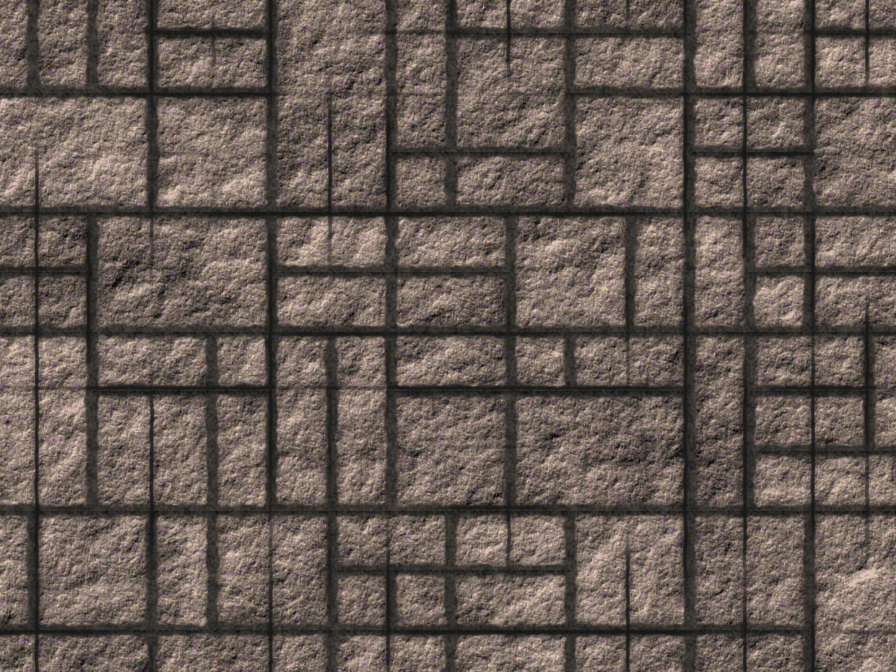
This texture is drawn by a WebGL 1 fragment shader. Its source:

```glsl
precision highp float;

// Weathered ashlar wall: a rectangle is cut again and again along a unit grid
// into stones of mixed size, each with rough side-lit relief and mineral grain.
// Dark mortar fills the joints and thin, broken saw seams follow the grid.

uniform vec2 u_resolution;

const float CELLS_ACROSS = 15.0;           // grid units over the canvas width
const vec2  WALL_SIZE = vec2(16.0, 12.0);  // uncut wall, in grid units
const vec2  WALL_OFFSET = vec2(0.45, 0.3);
const float BAND_HEIGHT = 5.0;             // taller pieces are cut into courses
const float JOINT = 0.09;                  // half width of the mortar
const float CORNER = 0.07;
const float WOBBLE = 0.055;                // raggedness of stone edges
const float STONE_TONE = 0.485;
const float MORTAR_TONE = 0.215;
const float RELIEF_GAIN = 0.047;
const vec2  LIGHT_STEP = vec2(-0.016, 0.026);
const vec3  WARM_TINT = vec3(1.0, 0.89, 0.815);
const vec3  DARK_TINT = vec3(1.0, 0.98, 0.93);
const vec3  GOLD_SHIFT = vec3(0.10, 0.05, -0.06);
const vec3  PURPLE_SHIFT = vec3(0.015, -0.025, 0.04);

float hash(vec2 p) {
  vec3 q = fract(vec3(p.xyx) * vec3(0.1031, 0.1030, 0.0973));
  q += dot(q, q.yzx + 33.33);
  return fract((q.x + q.y) * q.z);
}

vec2 gradient(vec2 cell) {
  float angle = 6.2832 * hash(cell + 91.0);
  return vec2(cos(angle), sin(angle));
}

// Gradient noise, roughly -0.7 to 0.7
float noise(vec2 p) {
  vec2 i = floor(p), f = p - i;
  vec2 u = f * f * f * (f * (f * 6.0 - 15.0) + 10.0);
  vec2 e = vec2(1.0, 0.0);
  float low = mix(dot(gradient(i), f), dot(gradient(i + e), f - e), u.x);
  float high = mix(dot(gradient(i + e.yx), f - e.yx),
                   dot(gradient(i + 1.0), f - 1.0), u.x);
  return mix(low, high, u.y);
}

// Chipped rock height: turned octaves with creases
float relief(vec2 p) {
  float height = 0.0, amplitude = 1.0;
  p *= 1.3;
  for (int i = 0; i < 5; i++) {
    float n = noise(p);
    height += amplitude * (n - 0.6 * abs(n));
    p = mat2(1.68, 1.26, -1.26, 1.68) * p + 17.3;
    amplitude *= 0.55;
  }
  return height;
}

// Cuts the wall down to the stone around p: lower corner, upper corner
vec4 findStone(vec2 p) {
  vec2 lo = vec2(0.0), hi = WALL_SIZE;
  for (int i = 0; i < 10; i++) {
    vec2 size = hi - lo;
    vec2 seed = lo * 7.0 + hi * 13.0 + float(i) * 3.7;
    float stopChance = hash(seed);
    if (size.x * size.y < mix(1.5, 12.0, stopChance * stopChance)) break;
    bool upright = size.y <= BAND_HEIGHT
      && size.x > size.y * mix(0.8, 1.5, hash(seed + 5.0));
    vec2 axis = upright ? vec2(1.0, 0.0) : vec2(0.0, 1.0);
    float start = dot(lo, axis), end = dot(hi, axis);
    if (end - start < 1.9) break;
    float cut = floor(mix(start, end, mix(0.3, 0.7, hash(seed + 9.0))) + 0.5);
    cut = clamp(cut, start + 1.0, end - 1.0);
    if (dot(p, axis) < cut) hi = mix(hi, vec2(cut), axis);
    else lo = mix(lo, vec2(cut), axis);
  }
  return vec4(lo, hi);
}

float roundedBox(vec2 p, vec2 halfSize, float radius) {
  vec2 q = abs(p) - halfSize + radius;
  return length(max(q, 0.0)) + min(max(q.x, q.y), 0.0) - radius;
}

// Broken straight line on the grid: x is the dark core, y its soft border
vec2 seam(float across, float along, float seed, float pixel) {
  float id = floor(across + 0.5);
  float chance = hash(vec2(id, seed));
  float shift = (hash(vec2(id, seed + 4.0)) - 0.5) * 0.16;
  float d = abs(across - id - shift + 0.025 * noise(vec2(along * 2.5, id + seed)));
  float presence = noise(vec2(along * 0.4, id * 7.31 + seed)) + (chance - 0.5) * 0.6;
  presence = smoothstep(-0.15, 0.25, presence);
  float core = 1.0 - smoothstep(0.012, 0.035 + pixel * 0.7, d);
  return presence * vec2(core, 1.0 - smoothstep(0.03, 0.15, d));
}

void main() {
  float pixel = CELLS_ACROSS / u_resolution.x;
  vec2 p = gl_FragCoord.xy * pixel + WALL_OFFSET;

  // Stone outline
  vec4 stone = findStone(p);
  vec2 halfSize = 0.5 * (stone.zw - stone.xy);
  float id = hash(stone.xy * 3.1 + stone.zw * 5.7);
  float d = roundedBox(p - stone.xy - halfSize, halfSize - JOINT, CORNER);
  d += WOBBLE * (noise(p * 3.0) + 0.6 * noise(p * 9.0));
  float mask = 1.0 - smoothstep(-0.03 - pixel * 0.5, 0.02 + pixel * 0.5, d);

  // Rough lit face with stains and grain
  vec2 rock = p + id * 40.0;
  float slope = (relief(rock) - relief(rock + LIGHT_STEP)) / length(LIGHT_STEP);
  float grain = noise(p * 19.0 + 8.0);
  float stain = noise(p * 0.37 + 3.0) + 0.5 * noise(p * 1.1);
  float face = STONE_TONE + 0.09 * (id - 0.5) + 0.13 * stain;
  face += RELIEF_GAIN * slope + 0.10 * grain;
  face += 0.14 * smoothstep(0.25, 0.5, noise(p * 23.0 + 31.0));
  face *= mix(0.84, 1.0, smoothstep(0.0, 0.22, -d));

  // Mortar, shaded beneath the stone above
  float mortar = MORTAR_TONE + 0.09 * noise(p * 6.0) + 0.10 * grain;
  mortar -= 0.07 * (1.0 - smoothstep(0.0, 0.1, stone.w - p.y));
  float tone = mix(mortar, face, mask);

  // Saw seams, fainter along the courses
  vec2 seams = max(seam(p.x, p.y, 2.0, pixel),
                   seam(p.y, p.x, 23.0, pixel) * mix(0.9, 0.5, mask));
  tone *= 1.0 - 0.22 * seams.y;
  tone = mix(tone, 0.09, 0.85 * seams.x);
  tone = clamp(tone, 0.06, 0.86);

  // Mineral colour
  vec3 color = tone * mix(DARK_TINT, WARM_TINT, smoothstep(0.12, 0.36, tone));
  float gold = smoothstep(0.28, 0.5, noise(p * 16.0 + 57.0));
  float purple = smoothstep(0.1, 0.45, noise(p * 8.0 + 73.0));
  color += GOLD_SHIFT * gold * mix(0.4, 1.0, mask);
  color += PURPLE_SHIFT * purple * mask;
  gl_FragColor = vec4(clamp(color, 0.0, 1.0), 1.0);
}
```
